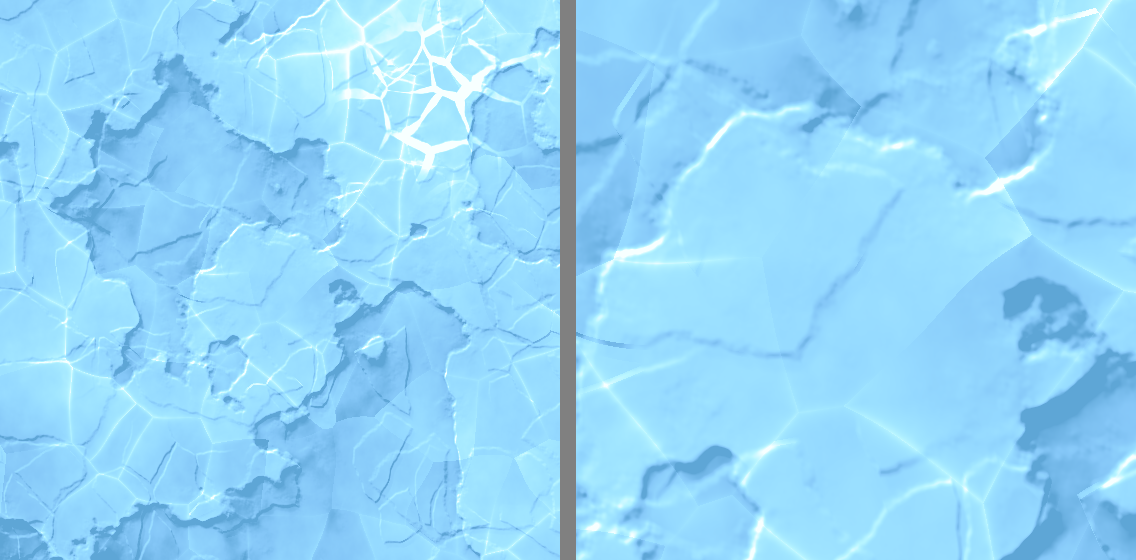
Left: the whole. Right: its middle third, enlarged.
Reproduce this texture procedurally as a WebGL 1 fragment shader.

```glsl
precision highp float;
// Fractured pale blue ice: ragged plates, bright seams, loose flakes and a white glint.
uniform vec2 u_resolution;

vec2 hash2(vec2 p) {
  vec3 q = fract(p.xyx * vec3(0.1031, 0.1030, 0.0973));
  q += dot(q, q.yzx + 33.33);
  return fract((q.xx + q.yz) * q.zy);
}

float noise(vec2 p) {
  vec2 i = floor(p), f = fract(p);
  f = f * f * (3.0 - 2.0 * f);
  return mix(mix(hash2(i).x, hash2(i + vec2(1, 0)).x, f.x),
             mix(hash2(i + vec2(0, 1)).x, hash2(i + vec2(1, 1)).x, f.x), f.y);
}

float fbm(vec2 p) {
  float sum = 0.0, amp = 0.516;
  for (int i = 0; i < 5; i++) {
    sum += amp * noise(p);
    p = mat2(1.6, 1.2, -1.2, 1.6) * p + 7.3;
    amp *= 0.5;
  }
  return sum;
}

// Voronoi cell: x = distance to border, yz = offset from centre, w = cell id
vec4 cells(vec2 p) {
  vec2 base = floor(p), f = fract(p), nearCell = vec2(0.0), toNear = vec2(0.0);
  float best = 9.0;
  for (int y = -1; y <= 1; y++)
    for (int x = -1; x <= 1; x++) {
      vec2 g = vec2(x, y);
      vec2 r = g + hash2(base + g) - f;
      if (dot(r, r) < best) { best = dot(r, r); toNear = r; nearCell = g; }
    }
  float border = 9.0;
  for (int y = -2; y <= 2; y++)
    for (int x = -2; x <= 2; x++) {
      vec2 g = nearCell + vec2(x, y);
      vec2 r = g + hash2(base + g) - f;
      vec2 apart = r - toNear;
      if (dot(apart, apart) > 0.0001)
        border = min(border, dot(0.5 * (r + toNear), normalize(apart)));
    }
  return vec4(border, -toNear, hash2(base + nearCell + 51.0).x);
}

// Raised flake with a ragged outline, present in a share of the cells
float flakes(vec2 p, float share, float rough) {
  vec4 c = cells(p);
  return step(1.0 - share, c.w) * smoothstep(0.03, 0.08, c.x + 0.25 * (rough - 0.5));
}

// x = surface height, y = signed distance-like value to the plate rim
vec2 surface(vec2 p) {
  float rough = fbm(p * 22.0 + 3.0);
  float rim = fbm(p * 4.6 + vec2(4.7, 9.1)) - 0.44 + 0.10 * (rough - 0.5);
  float plate = smoothstep(-0.016, 0.016, rim);
  vec2 bent = p + 0.05 * vec2(noise(p * 9.0), noise(p * 9.0 + 30.0));
  float chip = flakes(mat2(4.2, 3.0, -3.6, 6.0) * bent, 0.5, rough);
  float shard = flakes(mat2(11.0, -6.0, 5.0, 8.0) * bent + 17.0, 0.45, rough);
  float broken = smoothstep(0.42, 0.62, noise(p * 6.0 + 70.0) + 0.15 * (1.0 - plate));
  float crumbs = exp(-abs(rim) * 16.0) * smoothstep(0.40, 0.60, rough);
  return vec2(plate + 0.5 * chip + 0.5 * shard * broken + 0.6 * crumbs, rim);
}

// Six-step ramp from deep shade to white
vec3 iceColor(float tone) {
  float t = clamp(tone, 0.0, 1.0) * 5.0;
  vec3 c = mix(vec3(0.37, 0.65, 0.84), vec3(0.52, 0.78, 0.97), min(t, 1.0));
  c = mix(c, vec3(0.58, 0.85, 1.0), clamp(t - 1.0, 0.0, 1.0));
  c = mix(c, vec3(0.63, 0.90, 1.0), clamp(t - 2.0, 0.0, 1.0));
  c = mix(c, vec3(0.72, 0.96, 1.0), clamp(t - 3.0, 0.0, 1.0));
  return mix(c, vec3(0.97, 1.0, 1.0), clamp(t - 4.0, 0.0, 1.0));
}

void main() {
  vec2 p = gl_FragCoord.xy / u_resolution;
  vec2 lightDir = vec2(-0.5, 0.86);
  vec2 here = surface(p);
  float emboss = here.x - surface(p + lightDir * 0.0035).x;
  float shadow = max(surface(p + lightDir * 0.013).x - here.x, 0.0);
  float plate = smoothstep(-0.016, 0.016, here.y);

  // Broad tone, sunken floor and shade under the plate rims
  float tone = 0.47 + 0.5 * (fbm(p * 2.6 + 20.0) - 0.5) + 0.13 * (p.x + p.y - 1.0);
  tone -= (1.0 - plate) * (0.14 + 0.20 * exp(min(here.y, 0.0) * 16.0));
  tone += 0.68 * emboss - 0.12 * shadow;

  // Tilted facets with thin glowing seams
  vec2 bend = vec2(noise(p * 11.0), noise(p * 11.0 + 40.0));
  vec4 facet = cells(p * 8.0 + 0.22 * bend);
  vec2 tilt = hash2(vec2(facet.w * 91.0, 5.0)) - 0.5;
  tone += 0.4 * dot(facet.yz, tilt) + 0.15 * (facet.w - 0.5);
  float seam = 0.26 * exp(-facet.x / 0.024) + 0.09 * exp(-facet.x / 0.09);
  tone += seam * mix(0.4, 1.0, plate) * smoothstep(0.2, 0.6, noise(p * 6.0 + 13.0));

  // Fine frost
  tone += 0.18 * (fbm(p * vec2(44.0, 34.0) + 60.0) - 0.5);

  // White glint broken into shards
  vec2 fromGlint = (p - vec2(0.79, 0.82)) * mat2(0.9, 0.3, -0.3, 1.1);
  float glint = exp(-dot(fromGlint, fromGlint) * 32.0);
  float shardEdge = cells(p * 13.0 + 0.6 * bend).x + 0.3 * (fbm(p * 14.0 + 8.0) - 0.5);
  float shards = 1.0 - smoothstep(0.03, 0.08, shardEdge);
  tone += glint * (0.2 + 0.65 * shards * smoothstep(0.15, 0.6, glint));

  gl_FragColor = vec4(iceColor(tone), 1.0);
}
```
